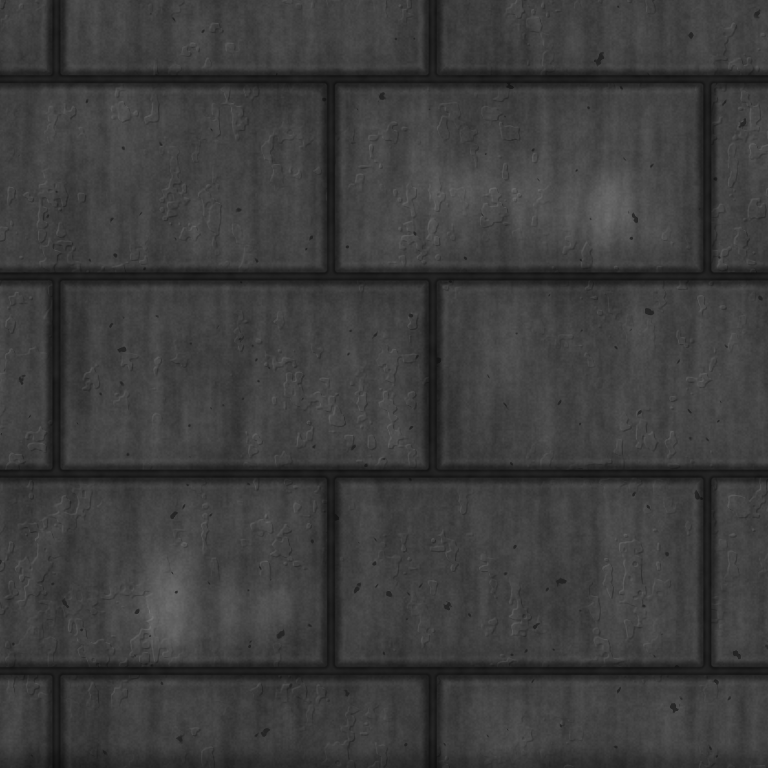
Reproduce this texture procedurally as a Shadertoy shader.

```glsl
// Dark concrete block wall in running bond: each block is a rounded box distance
// with a bevelled rim and recessed joint. Layered noise adds vertical streaks,
// embossed chips, scattered pits and a few pale worn patches.

const vec2 BLOCK = vec2(0.490, 0.2569);   // spacing of the joints
const float FIRST_COURSE = 0.1263;        // height of the lowest joint
const float EVEN_JOINT = 0.431;           // joint position in even courses
const float ODD_JOINT = 0.0735;           // joint position in odd courses
const float JOINT_HALF = 0.0052;
const vec3 CONCRETE = vec3(0.252);
const vec3 JOINT = vec3(0.115);

float hash(vec2 p) {
    vec3 q = fract(vec3(p.xyx) * 0.1031);
    q += dot(q, q.yzx + 33.33);
    return fract((q.x + q.y) * q.z);
}

float noise(vec2 p) {
    vec2 i = floor(p), f = fract(p);
    f = f * f * (3.0 - 2.0 * f);
    return mix(mix(hash(i), hash(i + vec2(1, 0)), f.x),
               mix(hash(i + vec2(0, 1)), hash(i + vec2(1, 1)), f.x), f.y);
}

float fbm(vec2 p) {
    float sum = 0.0, amp = 0.533;
    for (int i = 0; i < 4; i++) {
        sum += amp * noise(p);
        p = mat2(1.6, 1.2, -1.2, 1.6) * p + 17.3;
        amp *= 0.5;
    }
    return sum;
}

float roundedBox(vec2 p, vec2 halfSize, float radius) {
    vec2 q = abs(p) - halfSize + radius;
    return length(max(q, 0.0)) + min(max(q.x, q.y), 0.0) - radius;
}

// Raised flakes, taller than wide, in sparse clusters
float flakes(vec2 p) {
    float shape = 0.65 * noise(p * vec2(75.0, 38.0)) + 0.35 * noise(p * 160.0);
    float cluster = smoothstep(0.35, 0.7, noise(p * 15.0 + 40.0));
    return smoothstep(0.61, 0.70, shape) * cluster;
}

// Ragged holes scattered one per cell, most cells empty
float pits(vec2 p, float cells, float chance, float size, float pixel) {
    vec2 cell = floor(p * cells);
    float dark = 0.0;
    for (int j = -1; j <= 1; j++)
    for (int i = -1; i <= 1; i++) {
        vec2 id = cell + vec2(i, j);
        float present = step(hash(id + 5.7), chance);
        vec2 centre = (id + vec2(hash(id + 11.1), hash(id + 23.9))) / cells;
        vec2 d = p - centre;
        d.y += d.x * (hash(id + 3.3) - 0.5) * 2.0;
        float radius = size * mix(0.4, 1.0, hash(id + 31.0));
        float dist = length(d) + (noise(p * 270.0) - 0.5) * radius * 1.5;
        dark = max(dark, present * (1.0 - smoothstep(-pixel, pixel, dist - radius)));
    }
    return dark;
}

// Soft pale wear; each entry holds centre and radii
float wornPatches(vec2 p) {
    vec4 patches[5] = vec4[5](
        vec4(0.215, 0.215, 0.050, 0.075), vec4(0.340, 0.210, 0.080, 0.030),
        vec4(0.785, 0.725, 0.055, 0.048), vec4(0.600, 0.755, 0.060, 0.040),
        vec4(0.690, 0.745, 0.035, 0.055));
    vec2 warped = p + 0.035 * (vec2(fbm(p * 19.0), fbm(p * 17.0 + 60.0)) - 0.5);
    float glow = 0.0;
    for (int i = 0; i < 5; i++) {
        vec2 d = (warped - patches[i].xy) / patches[i].zw;
        glow += exp(-dot(d, d)) * (i == 0 || i == 2 ? 1.0 : 0.55);
    }
    return min(glow, 1.1) * mix(0.65, 1.25, fbm(p * vec2(55.0, 18.0)));
}

void mainImage(out vec4 fragColor, in vec2 fragCoord) {
    vec2 uv = fragCoord / iResolution.xy;
    float pixel = 1.0 / iResolution.y;

    // Block layout
    float course = floor((uv.y - FIRST_COURSE) / BLOCK.y);
    float start = mod(course, 2.0) < 0.5 ? EVEN_JOINT : ODD_JOINT;
    vec2 grid = (uv - vec2(start, FIRST_COURSE)) / BLOCK;
    vec2 id = floor(grid);
    vec2 local = (fract(grid) - 0.5) * BLOCK;
    float inside = -roundedBox(local, BLOCK * 0.5 - JOINT_HALF, 0.004);
    vec2 p = uv + (id + 9.0) * vec2(3.17, 5.31);

    // Concrete tone: mottling, vertical streaks and grain
    float tone = 0.016 * (hash(id + 50.0) - 0.5);
    tone += 0.085 * (fbm(p * vec2(11.0, 8.0)) - 0.5);
    tone += 0.095 * (fbm(p * vec2(75.0, 9.0)) - 0.5);
    tone += 0.050 * (fbm(p * 110.0) - 0.5);
    tone += 0.030 * (noise(uv * 420.0) - 0.5);
    tone += 0.125 * wornPatches(uv);

    // Chips lit from the upper left, then pits
    vec2 toLight = vec2(-0.0016, 0.0016);
    tone += 0.055 * (flakes(p) - flakes(p + toLight)) + 0.012 * flakes(p);
    vec3 color = CONCRETE + tone;
    float holes = max(pits(p, 16.0, 0.14, 0.0048, pixel), pits(p, 42.0, 0.10, 0.0022, pixel));
    color = mix(color, vec3(0.12), 0.8 * holes);

    // Bevel: dark lip, faint bright rim and broad shading towards the edges
    float ragged = inside + 0.003 * (fbm(p * 65.0) - 0.5);
    color *= mix(0.64, 1.0, smoothstep(0.002, 0.010, ragged));
    color += 0.022 * exp(-pow((ragged - 0.012) / 0.0028, 2.0));
    color *= mix(0.91, 1.0, smoothstep(0.008, 0.045, inside));

    // Joint: darkest beside the blocks, slightly lighter along its middle
    vec3 groove = JOINT * mix(0.72, 1.12, smoothstep(0.0, JOINT_HALF, -inside));
    groove += 0.05 * (fbm(uv * 70.0) - 0.5);
    color = mix(groove, color, smoothstep(-pixel, pixel, inside));

    // Grime along the lower border
    color *= mix(0.70, 1.0, smoothstep(0.0, 0.035, uv.y));
    fragColor = vec4(clamp(color, 0.0, 1.0), 1.0);
}
```
